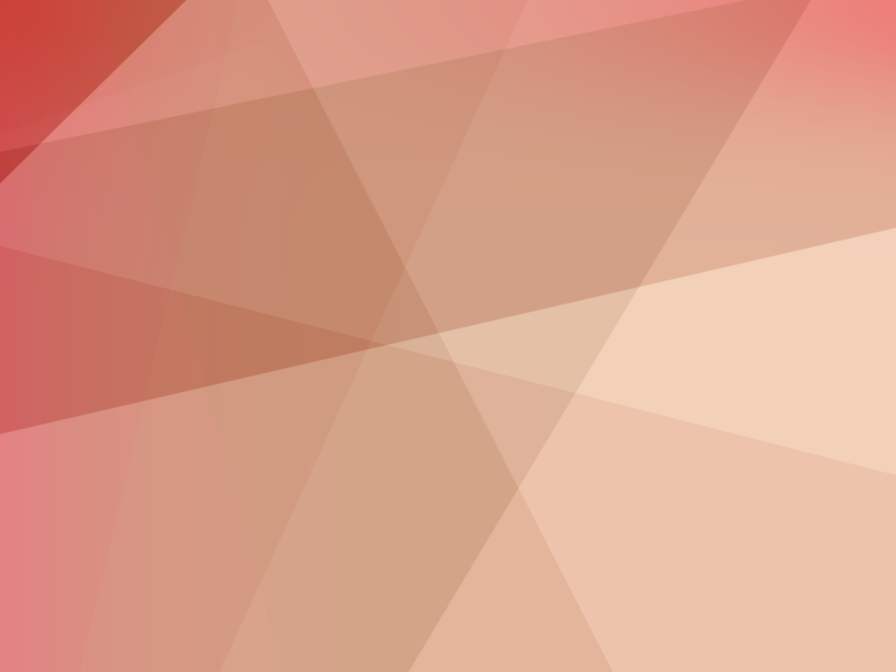
This background is drawn by a Shadertoy shader. Its source:

```glsl
#define BASE_CLAY    vec3(0.838, 0.570, 0.495)
#define LEFT_PINK    vec3(0.070, -0.100, 0.005)
#define TOP_ROSE     vec3(0.045, -0.200, -0.120)
#define CORNER_RED   vec3(0.050, -0.140, -0.090)
#define LEFT_WIDTH   0.13
#define TOP_HEIGHT   0.17
#define CORNER_SIZE  0.17
#define EDGE_SOFT    0.0016

// Coverage of the half plane to the left of the direction from a to b
float halfPlane(vec2 uv, vec2 a, vec2 b) {
    vec2 aspect = vec2(iResolution.x / iResolution.y, 1.0);
    vec2 along = normalize((b - a) * aspect);
    vec2 offset = (uv - a) * aspect;
    float dist = along.x * offset.y - along.y * offset.x;
    float soft = max(EDGE_SOFT, 0.6 / iResolution.y);
    return smoothstep(-soft, soft, dist);
}

float gaussian(float dist, float size) {
    float t = dist / size;
    return exp(-t * t);
}

// Smooth colour field beneath the sheets
vec3 backdrop(vec2 uv) {
    float depth = 1.0 - uv.y;
    vec3 color = BASE_CLAY;
    color += LEFT_PINK * exp(-uv.x / LEFT_WIDTH) * smoothstep(0.0, 0.3, depth);
    color += TOP_ROSE * uv.x * uv.x * gaussian(depth, TOP_HEIGHT);
    color += CORNER_RED * gaussian(length(vec2(uv.x, depth)), CORNER_SIZE);
    return color;
}

// Translucent sheets, each tinting one side of a straight crease
vec3 sheets(vec2 uv) {
    vec3 tint = vec3(0.0);

    // Shallow creases
    float belowRidge = halfPlane(uv, vec2(0.833, 1.0), vec2(0.0, 0.774));
    tint += vec3(-0.060, -0.040, -0.060) * belowRidge;
    tint += vec3(0.070, 0.125, 0.130) * halfPlane(uv, vec2(1.0, 0.661), vec2(0.0, 0.354));
    tint += vec3(-0.025, -0.052, -0.056) * halfPlane(uv, vec2(1.0, 0.293), vec2(0.0, 0.634));

    // Steep creases
    tint += vec3(0.040, 0.055, 0.065) * halfPlane(uv, vec2(0.299, 1.0), vec2(0.684, 0.0));
    tint += vec3(0.060, 0.065, 0.070) * halfPlane(uv, vec2(0.905, 1.0), vec2(0.456, 0.0));
    tint += vec3(0.015, 0.030, 0.030) * halfPlane(uv, vec2(0.589, 1.0), vec2(0.245, 0.0));

    // Faint creases
    tint += vec3(0.000, 0.014, 0.004) * halfPlane(uv, vec2(0.267, 1.0), vec2(0.089, 0.0));
    tint += vec3(-0.010, 0.000, -0.008) * halfPlane(uv, vec2(0.130, 0.913), vec2(0.316, 0.0));
    float streak = halfPlane(uv, vec2(0.39, 0.983), vec2(0.0, 0.80));
    streak *= (1.0 - belowRidge) * (1.0 - smoothstep(0.2, 0.4, uv.x));
    tint += vec3(0.006, 0.016, 0.014) * streak;

    // Dark corner fold
    tint += vec3(-0.090, -0.170, -0.180) * halfPlane(uv, vec2(0.0, 0.727), vec2(0.208, 1.0));
    return tint;
}

void mainImage(out vec4 fragColor, in vec2 fragCoord) {
    vec2 uv = fragCoord / iResolution.xy;
    vec3 color = backdrop(uv) + sheets(uv);
    fragColor = vec4(clamp(color, 0.0, 1.0), 1.0);
}
```
